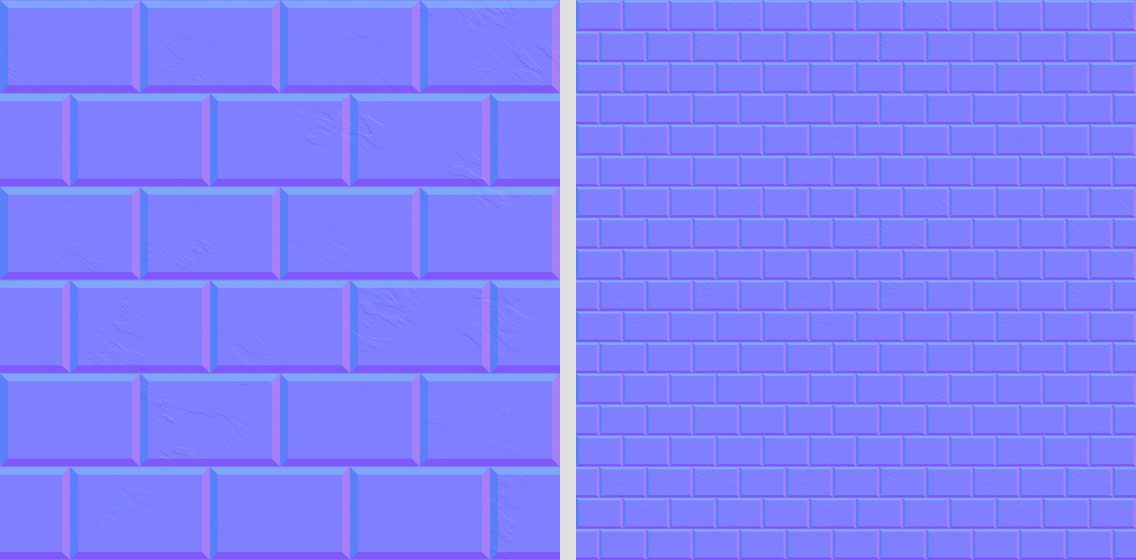
Left: one tile. Right: repeated 3 by 3.
Write a Shadertoy shader that draws this texture map.

```glsl
const vec2 GRID = vec2(4.0, 6.0);         // bricks across and down, rows must be even
const float BEVEL_WIDTH = 0.0143;
const float BEVEL_SLOPE = 0.315;
const vec2 JOINT_HALF = vec2(0.0003, 0.0010); // upright and level joints
const float CHIP_PERIOD = 36.0;
const float CHIP_DEPTH = 0.00046;
const float GRAIN_PERIOD = 64.0;
const float GRAIN_DEPTH = 0.00022;
const float PATCH_PERIOD = 9.0;
const float CLEAN_WEAR = 0.2;             // wear left on the cleanest brick
const float BASE_WEAR = 0.07;             // wear outside the patches
const float SAMPLE_STEP = 0.0011;

float hash(vec2 cell, float seed) {
    uvec2 q = uvec2(ivec2(cell)) * uvec2(1597u, 3812u) + uint(seed) * 977u;
    uint h = (q.x ^ (q.y << 11)) * 747796u + 28913u;
    h = (h ^ (h >> 15)) * 668265u;
    h = (h ^ (h >> 13)) * 374761u;
    h ^= h >> 16;
    return float(h & 65535u) / 65535.0;
}

// Value noise that wraps after a whole period
float wrapNoise(vec2 p, float period, float seed) {
    vec2 cell = floor(p);
    vec2 f = p - cell;
    f = f * f * f * (f * (f * 6.0 - 15.0) + 10.0);
    vec2 a = mod(cell, period);
    vec2 b = mod(cell + 1.0, period);
    return mix(mix(hash(a, seed), hash(vec2(b.x, a.y), seed), f.x),
               mix(hash(vec2(a.x, b.y), seed), hash(b, seed), f.x), f.y);
}

float wrapFbm(vec2 uv, float period, float seed) {
    float sum = 0.0;
    float weight = 0.5;
    for (int i = 0; i < 4; i++) {
        sum += weight * wrapNoise(uv * period, period, seed + float(i));
        period *= 2.0;
        weight *= 0.5;
    }
    return sum / 0.9375;
}

// Ragged chip edges over fine grain; the whole-number shear keeps the wrap
float wearHeight(vec2 uv) {
    vec2 sheared = vec2(uv.x + uv.y, uv.y);
    float chips = smoothstep(0.48, 0.60, wrapFbm(sheared, CHIP_PERIOD, 3.0));
    float grain = wrapFbm(uv, GRAIN_PERIOD, 11.0);
    return CHIP_DEPTH * chips + GRAIN_DEPTH * grain;
}

vec2 wearSlope(vec2 uv) {
    vec2 e = vec2(SAMPLE_STEP, 0.0);
    float h = wearHeight(uv);
    return (h - vec2(wearHeight(uv + e.xy), wearHeight(uv + e.yx))) / SAMPLE_STEP;
}

void mainImage(out vec4 fragColor, in vec2 fragCoord) {
    vec2 uv = fragCoord / iResolution.xy;
    float pixel = 1.0 / min(iResolution.x, iResolution.y);

    // Running bond layout
    vec2 p = uv * GRID;
    p.x += 0.5 * (1.0 - mod(floor(p.y), 2.0));
    vec2 brick = mod(floor(p), GRID);
    vec2 local = (fract(p) - 0.5) / GRID;
    vec2 edge = 0.5 / GRID - abs(local);

    // Mitred bevel and flat joint
    float sideways = smoothstep(-pixel, pixel, edge.y - edge.x);
    vec2 facing = sign(local) * vec2(sideways, 1.0 - sideways);
    float inset = min(edge.x, edge.y);
    float bevel = clamp((BEVEL_WIDTH - inset) / pixel + 0.5, 0.0, 1.0);
    vec2 body = clamp((edge - JOINT_HALF) / pixel + 0.5, 0.0, 1.0);
    vec2 slope = facing * BEVEL_SLOPE * bevel * min(body.x, body.y);

    // Wear gathers in patches, more on some bricks than on others
    float patches = smoothstep(0.50, 0.76, wrapFbm(uv, PATCH_PERIOD, 23.0));
    float amount = mix(CLEAN_WEAR, 1.0, hash(brick, 41.0));
    slope += wearSlope(uv) * amount * mix(BASE_WEAR, 1.0, patches) * mix(1.0, 0.6, bevel);

    vec3 normal = normalize(vec3(slope, 1.0));
    fragColor = vec4(normal * 0.5 + 0.5, 1.0);
}
```
